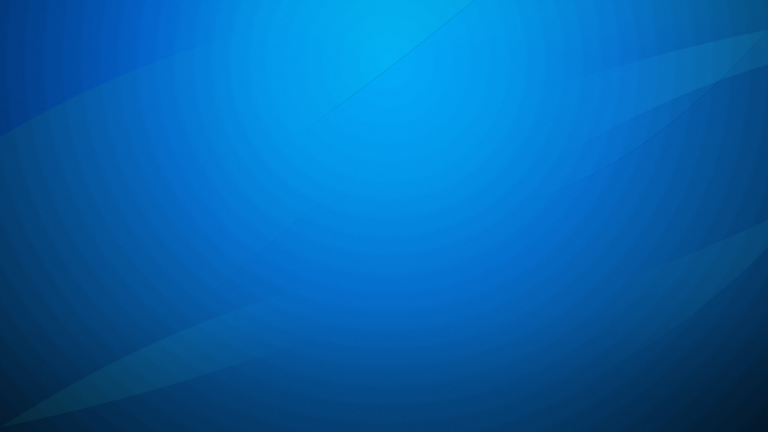
This background is drawn by a WebGL 1 fragment shader. Its source:

```glsl
precision highp float;
// Deep blue backdrop: a softly ringed glow near the top, crossed by faint curved translucent sheets.

uniform vec2 u_resolution;

#define GLOW_CENTER vec2(0.505, 0.86)
#define EDGE_SOFTNESS 0.0025
#define RING_WIDTH 0.043
#define RING_STRENGTH 0.75
#define CORNER_SHADE 0.14
#define FLOOR_SHADE 0.14
#define GRAIN 0.006

const vec3 CORE = vec3(0.01, 0.67, 0.97);
const vec3 AZURE = vec3(0.01, 0.585, 0.91);
const vec3 COBALT = vec3(0.02, 0.43, 0.80);
const vec3 NAVY = vec3(0.02, 0.295, 0.54);
const vec3 MIDNIGHT = vec3(0.015, 0.13, 0.23);
const vec3 TEAL_TINT = vec3(0.01, 0.045, 0.03);
const vec3 BLUE_TINT = vec3(-0.01, -0.04, 0.01);
const vec3 LINE_SHADE = vec3(0.005, 0.06, 0.06);

float hash(vec2 p) {
  return fract(sin(dot(p, vec2(12.9898, 78.233))) * 43758.5453);
}

// Coverage above the parabola from a to b, raised by bow at its middle.
float above(vec2 p, vec2 a, vec2 b, float bow) {
  float t = (p.x - a.x) / (b.x - a.x);
  float height = mix(a.y, b.y, t) + 4.0 * bow * t * (1.0 - t);
  float softness = max(EDGE_SOFTNESS, 1.0 / u_resolution.y);
  return smoothstep(-softness, softness, p.y - height);
}

// Thin line where a coverage passes from zero to one.
float rim(float coverage) {
  return 4.0 * coverage * (1.0 - coverage);
}

// Radius pulled towards soft concentric steps.
float ringed(float r) {
  float ring = r / RING_WIDTH;
  float stepped = floor(ring) + smoothstep(0.3, 0.7, fract(ring));
  return mix(r, stepped * RING_WIDTH, RING_STRENGTH);
}

// Radial ramp from the bright core to the dark corners.
vec3 glow(float r) {
  vec3 color = mix(CORE, AZURE, clamp(r / 0.28, 0.0, 1.0));
  color = mix(color, COBALT, clamp((r - 0.28) / 0.26, 0.0, 1.0));
  color = mix(color, NAVY, clamp((r - 0.54) / 0.30, 0.0, 1.0));
  return mix(color, MIDNIGHT, clamp((r - 0.84) / 0.38, 0.0, 1.0));
}

void main() {
  vec2 uv = gl_FragCoord.xy / u_resolution;
  vec2 aspect = vec2(u_resolution.x / u_resolution.y, 1.0);
  vec3 color = glow(ringed(length((uv - GLOW_CENTER) * aspect)));

  // Greener light along the top, shade along the floor and lower right
  color.g += 0.025 * smoothstep(0.85, 1.0, uv.y) * smoothstep(0.2, 0.5, uv.x);
  float corner = smoothstep(0.65, 1.0, uv.x) * smoothstep(0.45, 0.0, uv.y);
  color *= 1.0 - CORNER_SHADE * corner;
  color *= 1.0 - FLOOR_SHADE * smoothstep(0.32, 0.0, uv.y);

  // Upper left sheet
  float arc = above(uv, vec2(0.0, 0.683), vec2(0.339, 0.931), 0.026);
  color += BLUE_TINT * arc * smoothstep(0.36, 0.10, uv.x);

  // Diagonal fold through the glow and its fainter continuation
  float fold = above(uv, vec2(0.378, 0.676), vec2(0.618, 1.0), -0.007);
  float foldFade = smoothstep(0.36, 0.50, uv.x);
  color += vec3(0.0, 0.018, -0.018) * fold * foldFade;
  color -= LINE_SHADE * rim(fold) * foldFade;
  float crease = above(uv, vec2(0.286, 0.34), vec2(0.443, 0.572), 0.0);
  float creaseFade = smoothstep(0.25, 0.31, uv.x) * smoothstep(0.46, 0.36, uv.x);
  color += vec3(0.0, 0.009, 0.004) * crease * creaseFade;
  color -= LINE_SHADE * 0.3 * rim(crease) * creaseFade;

  // Upper right ribbon and the sheet edge sweeping below it
  float ribbonTop = above(uv, vec2(0.729, 0.803), vec2(1.0, 0.931), 0.008);
  float ribbonBase = above(uv, vec2(0.703, 0.606), vec2(1.0, 0.85), 0.022);
  float sweep = above(uv, vec2(0.703, 0.544), vec2(1.0, 0.931), -0.052);
  float rightFade = smoothstep(0.70, 0.94, uv.x);
  color += TEAL_TINT * 1.2 * ribbonBase * (1.0 - ribbonTop) * rightFade;
  float sweepFade = smoothstep(0.67, 0.82, uv.x);
  color += TEAL_TINT * 0.35 * sweep * sweepFade;
  color -= LINE_SHADE * (0.5 * rim(sweep) + 0.3 * rim(ribbonBase)) * sweepFade;

  // Lower right ribbon
  float lowTop = above(uv, vec2(0.807, 0.352), vec2(1.0, 0.491), -0.006);
  float lowBase = above(uv, vec2(0.833, 0.19), vec2(1.0, 0.428), -0.015);
  float lowRibbon = lowBase * (1.0 - lowTop) * smoothstep(0.76, 0.98, uv.x);
  color += TEAL_TINT * 0.8 * lowRibbon;

  // Lower left leaf
  float leafTop = above(uv, vec2(0.0, 0.01), vec2(0.326, 0.294), 0.022);
  float leafBase = above(uv, vec2(0.0, 0.01), vec2(0.43, 0.231), -0.016);
  float leafFade = smoothstep(0.44, 0.18, uv.x);
  color += TEAL_TINT * leafBase * (1.0 - leafTop) * leafFade;
  color -= LINE_SHADE * 0.25 * rim(leafBase) * leafFade;

  // Fine grain softens the slow gradients
  color += GRAIN * (hash(floor(uv * aspect * 288.0)) - 0.5);
  gl_FragColor = vec4(clamp(color, 0.0, 1.0), 1.0);
}
```
